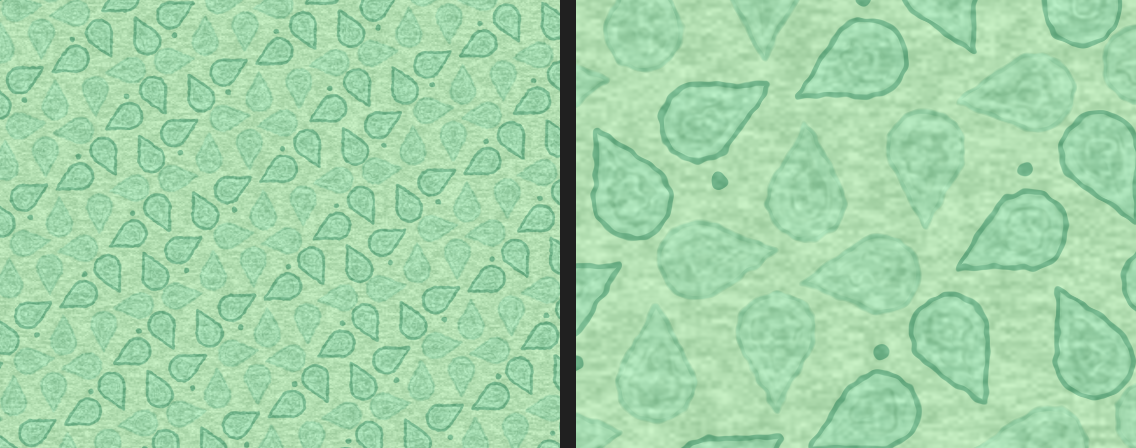
Left, the full canvas; right, a detail of the centre.
A WebGL 1 fragment shader for this pattern:

```glsl
precision highp float;
uniform vec2 u_resolution;

#define CLOTH vec3(0.700, 0.872, 0.695)
#define PALE vec3(0.645, 0.868, 0.705)
#define TEAL vec3(0.555, 0.785, 0.615)
#define LINE vec3(0.420, 0.690, 0.525)
#define STEP_ACROSS vec2(36.4, 1.37)
#define STEP_DOWN vec2(0.74, -21.0)
#define ORIGIN vec2(22.0, 73.35)
#define DROP_RADIUS 2.35
#define DROP_LENGTH 4.6
#define DOT_RADIUS 0.5
#define WEAVE 0.19

float hash(vec2 p) {
  vec3 h = fract(p.xyx * vec3(0.1031, 0.1030, 0.0973));
  h += dot(h, h.yzx + 33.33);
  return fract((h.x + h.y) * h.z);
}

float noise(vec2 p) {
  vec2 i = floor(p), f = fract(p);
  f = f * f * (3.0 - 2.0 * f);
  return mix(mix(hash(i), hash(i + vec2(1, 0)), f.x),
             mix(hash(i + vec2(0, 1)), hash(i + vec2(1, 1)), f.x), f.y);
}

vec2 toLattice(vec2 p) {
  vec2 a = STEP_ACROSS, b = STEP_DOWN;
  return vec2(p.x * b.y - p.y * b.x, a.x * p.y - a.y * p.x) / (a.x * b.y - a.y * b.x);
}

vec2 fromLattice(vec2 uv) {
  return uv.x * STEP_ACROSS + uv.y * STEP_DOWN;
}

// Distance to a slightly bent drop whose tip points along dir
float dropDistance(vec2 q, vec2 dir) {
  dir = normalize(dir);
  float y = dot(q, dir) + 1.05;
  float x = dot(q, vec2(-dir.y, dir.x)) - 0.018 * y * y * step(0.0, y);
  vec2 p = vec2(abs(x), y);
  float tip = 0.15;
  float b = (DROP_RADIUS - tip) / DROP_LENGTH;
  float a = sqrt(1.0 - b * b);
  float k = dot(p, vec2(-b, a));
  if (k < 0.0) return length(p) - DROP_RADIUS;
  if (k > a * DROP_LENGTH) return length(p - vec2(0.0, DROP_LENGTH)) - tip;
  return dot(p, vec2(a, b)) - DROP_RADIUS;
}

void main() {
  // The canvas is 100 units wide
  float pixel = 100.0 / u_resolution.x;
  vec2 p = gl_FragCoord.xy * pixel;
  float soft = 0.8 * pixel;
  vec2 wobble = 0.22 * (vec2(noise(p * 1.7), noise(p * 1.7 + 40.0)) - 0.5);
  vec2 uv = toLattice(p + wobble - ORIGIN);
  float curl = noise(p * 1.5 + 17.0);
  float grain = noise(p * 2.6 + 71.0);
  vec3 color = CLOTH;

  // Eight point-symmetric pairs of drops in each lattice cell
  for (int n = 0; n < 8; n++) {
    float k = float(n);
    float i = mod(k, 2.0);
    float j = mod(floor(k / 2.0), 2.0);
    bool lying = n > 3;
    bool bold = lying ? i != j : i < 0.5;
    vec2 center = lying ? vec2(0.125 + 0.5 * i, 0.25 + 0.5 * j)
                        : vec2(0.5 * i + 0.255 * j, 0.5 * j);
    vec2 q = fromLattice(fract(uv - center + 0.5) - 0.5);
    q *= q.x < 0.0 ? -1.0 : 1.0;

    vec2 offset, dir;
    if (lying) {
      float outward = (bold == (j > 0.5)) ? 1.0 : -1.0;
      dir = outward * (bold ? vec2(0.9, 0.40) : vec2(1.0, 0.03));
      offset = bold ? vec2(4.5 + 0.45 * outward, 0.2 - 1.3 * outward)
                    : vec2(4.3 - 0.1 * outward, 0.2 + 0.65 * outward);
    } else {
      dir = bold ? vec2(-0.38, 0.92) : vec2(-0.08, -1.0);
      offset = bold ? vec2(3.9, 0.2) : vec2(3.5, 0.5);
    }
    float d = dropDistance(q - offset, dir);

    // Meandering filigree, a pale inner rim and a drawn outline
    float inside = 1.0 - smoothstep(-soft, soft, d);
    float swirl = 0.5 + 0.5 * sin(d * 6.5 + 7.0 * curl);
    float thread = clamp(0.65 * swirl + 0.75 * grain - 0.2, 0.0, 1.0);
    float rim = 1.0 - smoothstep(0.1, 0.35, abs(d + 0.55));
    vec3 fill = mix(PALE, TEAL, thread * (1.0 - 0.75 * rim));
    float outline = 1.0 - smoothstep(0.1, 0.1 + 2.0 * soft, abs(d + 0.08));
    color = mix(color, fill, inside * (bold ? 1.0 : 0.82));
    color = mix(color, LINE, outline * (bold ? 0.88 : 0.38 * grain + 0.05));
  }

  // Small dots between the upright pairs, staggered by row
  float row = floor(uv.y * 2.0 + 0.5);
  float column = (fract((uv.x - 0.25 - 0.255 * row) * 2.0 + 0.5) - 0.5) * 0.5;
  float dotDistance = length(fromLattice(vec2(column, uv.y - 0.5 * row))) - DOT_RADIUS;
  color = mix(color, LINE, 0.95 * (1.0 - smoothstep(-soft, soft, dotDistance)));

  // Horizontal yarn streaks with fine stitches
  vec2 yarn = vec2(p.x, p.y + 0.01 * p.x);
  float streak = noise(yarn * vec2(0.9, 2.6));
  float stitch = noise(yarn * vec2(3.2, 4.1) + 9.0);
  float weave = 0.55 * streak + 0.45 * stitch - 0.5;
  color += WEAVE * weave * vec3(1.1, 0.95, 1.0);

  gl_FragColor = vec4(clamp(color, 0.0, 1.0), 1.0);
}
```
